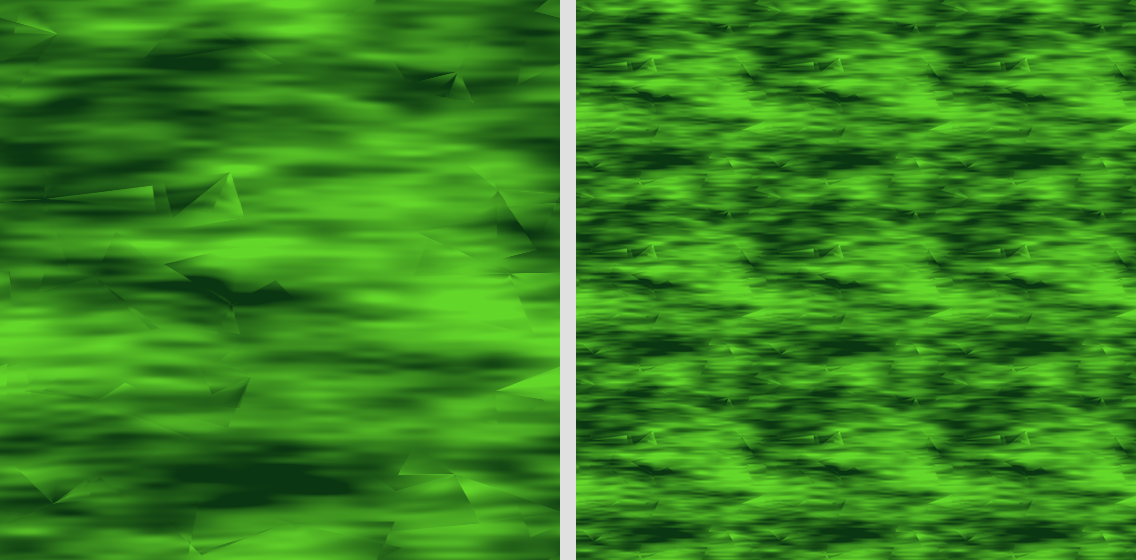
Left, the tile; right, the same tile 3 across and 3 down.
A WebGL 2 fragment shader for this texture:

```glsl
#version 300 es
precision highp float;

uniform vec2 u_resolution;
out vec4 fragColor;

const float TAU = 6.28319;
const vec2 FAN_GRID = vec2(3.0, 5.0);
const int SHARDS_PER_FAN = 4;
const vec3 DEEP_GREEN = vec3(0.04, 0.21, 0.065);
const vec3 BRIGHT_GREEN = vec3(0.39, 0.84, 0.165);

vec2 hash2(vec2 p, float seed) {
    vec3 q = fract(vec3(p.xyx + seed * 17.31) * vec3(0.1031, 0.1030, 0.0973));
    q += dot(q, q.yzx + 33.33);
    return fract((q.xx + q.yz) * q.zy);
}

// Value noise that wraps after a whole number of cells
float wrapNoise(vec2 uv, vec2 cells, float seed) {
    vec2 p = uv * cells;
    vec2 id = floor(p);
    vec2 f = p - id;
    vec2 s = f * f * (3.0 - 2.0 * f);
    vec2 lo = mod(id, cells);
    vec2 hi = mod(id + 1.0, cells);
    float bottom = mix(hash2(lo, seed).x, hash2(vec2(hi.x, lo.y), seed).x, s.x);
    float top = mix(hash2(vec2(lo.x, hi.y), seed).x, hash2(hi, seed).x, s.x);
    return mix(bottom, top, s.y);
}

// Broad bands run slightly aslant while the fine streaks stay level
float streaks(vec2 uv) {
    float bend = 0.09 * (wrapNoise(uv, vec2(4.0, 5.0), 1.0) - 0.5);
    vec2 slanted = uv + vec2(0.0, bend);
    vec2 level = uv + vec2(0.0, 0.15 * bend);
    float sum = 0.35 * wrapNoise(slanted, vec2(4.0, 9.0), 3.0);
    sum += 0.27 * wrapNoise(slanted + vec2(0.13, 0.03), vec2(6.0, 20.0), 4.0);
    sum += 0.22 * wrapNoise(level + vec2(0.07, 0.01), vec2(8.0, 44.0), 5.0);
    sum += 0.16 * wrapNoise(level + vec2(0.03, 0.0), vec2(13.0, 92.0), 6.0);
    return sum;
}

// Wedge from the origin: crisp on one side, fading towards the other
float shard(vec2 d, float heading, vec2 spread, float reach, float tilt, float blur) {
    float c = cos(heading);
    float s = sin(heading);
    vec2 q = vec2(c * d.x + s * d.y, c * d.y - s * d.x);
    float softSide = q.y + spread.x * q.x;
    float crispSide = spread.y * q.x - q.y;
    float farSide = reach - q.x + tilt * q.y;
    float inside = smoothstep(-blur, blur, min(min(softSide, crispSide), farSide));
    float across = softSide / max(softSide + crispSide, 0.001);
    return inside * smoothstep(-0.15, 1.0, across);
}

// Sum of light and dark shards fanning out from scattered points
float facets(vec2 uv, float blur) {
    vec2 p = uv * FAN_GRID;
    vec2 home = floor(p);
    float sum = 0.0;
    for (int y = -1; y <= 1; y++) {
        for (int x = -1; x <= 1; x++) {
            vec2 cell = home + vec2(x, y);
            vec2 id = mod(cell, FAN_GRID);
            vec2 d = p - cell - mix(vec2(0.2), vec2(0.8), hash2(id, 7.0));
            for (int i = 0; i < SHARDS_PER_FAN; i++) {
                float seed = 8.0 + 4.0 * float(i);
                vec2 pose = hash2(id, seed);
                vec2 spread = mix(vec2(0.08), vec2(0.65), hash2(id, seed + 1.0));
                vec2 tip = hash2(id, seed + 2.0);
                float reach = mix(0.22, 0.65, tip.x);
                float tilt = 0.8 * (tip.y - 0.5);
                sum += (pose.y - 0.5) * shard(d, TAU * pose.x, spread, reach, tilt, blur);
            }
        }
    }
    return sum;
}

void main() {
    vec2 uv = gl_FragCoord.xy / u_resolution;
    float blur = 0.6 * FAN_GRID.y / u_resolution.y;
    float facet = facets(uv, blur);

    // Shards nudge the streaks sideways and change their tone
    float grain = streaks(uv + facet * vec2(0.12, 0.03));
    float tone = 0.43 + 2.15 * (grain - 0.5) + 0.36 * facet;
    fragColor = vec4(mix(DEEP_GREEN, BRIGHT_GREEN, clamp(tone, 0.0, 1.0)), 1.0);
}
```
